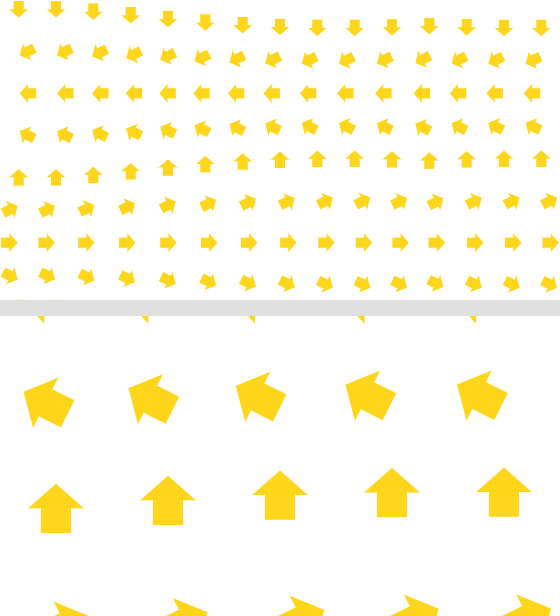
Top, the full canvas; bottom, a detail of the centre.
A Shadertoy shader for this pattern:

```glsl
// A 15 x 8 grid of block arrows; each row points one step further clockwise.
// Along a row every arrow slides across its cell in its own direction,
// easing from the back to the front with one small dip near the end.

const float COLUMNS = 15.0;
const vec3 PAPER = vec3(1.0);
const vec3 YELLOW = vec3(1.0, 0.84, 0.11);

// Arrow size, in cells
const float HALF_LENGTH = 0.22;
const float HEAD_LENGTH = 0.22;
const float HEAD_HALF_WIDTH = 0.25;
const float SHAFT_HALF_WIDTH = 0.135;

// Slide across the cell
const float REACH = 0.25;
const float FIRST_MOVING = 1.0;
const float RISE_COLUMNS = 8.0;
const float DIP_COLUMN = 11.0;
const float DIP_DEPTH = 0.1;

// Row heading: down, left, up, right, with 2:1 diagonals between
vec2 heading(int row) {
    int turn = row % 8;
    float x = turn % 4 == 0 ? 0.0 : sign(float(turn - 4));
    float y = 1.0 - 0.5 * abs(float(turn - 4));
    return normalize(vec2(x, y));
}

// Progress of the slide, 0 at the back and 1 at the front
float slide(float column) {
    float t = clamp((column - FIRST_MOVING) / RISE_COLUMNS, 0.0, 1.0);
    float eased = 1.0 - pow(1.0 - pow(t, 1.45), 2.7);
    float offDip = column - DIP_COLUMN;
    return eased - DIP_DEPTH * exp(-offDip * offDip);
}

// Signed distance to an arrow pointing along +x
float arrowDistance(vec2 p) {
    p.y = abs(p.y);
    float headBase = HALF_LENGTH - HEAD_LENGTH;
    vec2 slope = normalize(vec2(HEAD_HALF_WIDTH, HEAD_LENGTH));
    float head = max(headBase - p.x, dot(p - vec2(HALF_LENGTH, 0.0), slope));
    float shaftEnd = headBase + 0.2 * HEAD_LENGTH;
    float shaft = max(max(-HALF_LENGTH - p.x, p.x - shaftEnd), p.y - SHAFT_HALF_WIDTH);
    return min(head, shaft);
}

void mainImage(out vec4 fragColor, in vec2 fragCoord) {
    // Square cells, rows counted from the top
    float pixel = COLUMNS / iResolution.x;
    vec2 grid = vec2(fragCoord.x, iResolution.y - fragCoord.y) * pixel;
    vec2 cell = floor(grid);
    vec2 p = (grid - cell - 0.5) * vec2(1.0, -1.0);

    // Move and turn into the arrow's own frame
    vec2 dir = heading(int(cell.y));
    p -= dir * REACH * (2.0 * slide(cell.x) - 1.0);
    vec2 local = vec2(dot(p, dir), dot(p, vec2(-dir.y, dir.x)));

    float ink = 1.0 - smoothstep(-0.6 * pixel, 0.6 * pixel, arrowDistance(local));
    fragColor = vec4(mix(PAPER, YELLOW, ink), 1.0);
}
```
